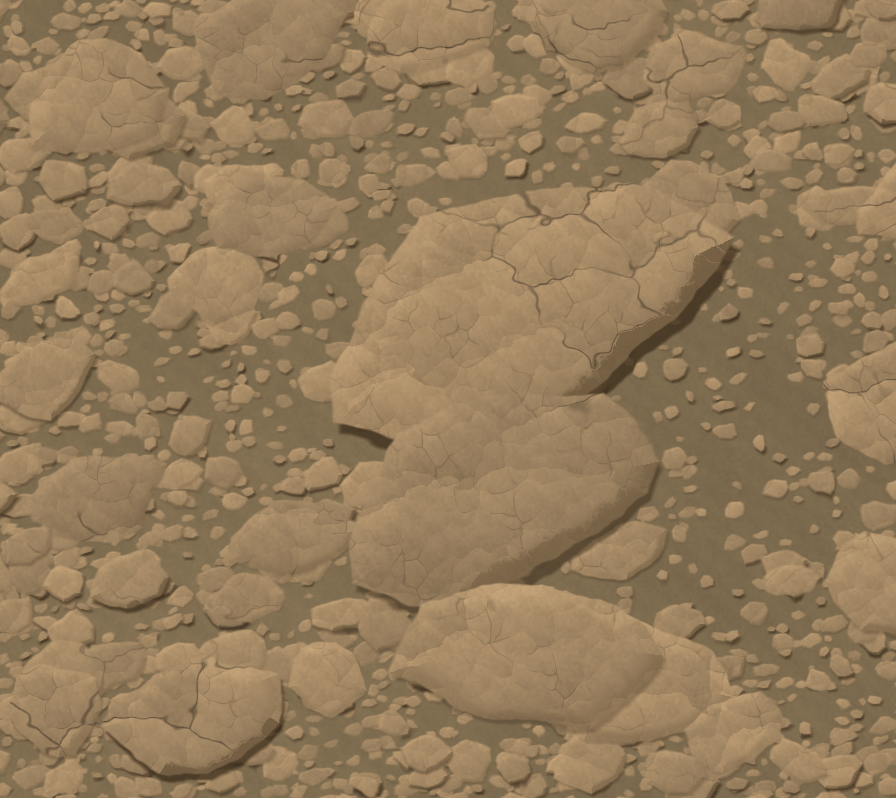
Give the GLSL for this texture, as a WebGL 1 fragment shader.

```glsl
precision highp float;
uniform vec2 u_resolution;

#define SAND vec3(0.495, 0.424, 0.312)
#define ROCK_DARK vec3(0.585, 0.488, 0.362)
#define ROCK_LIGHT vec3(0.685, 0.567, 0.417)
#define UNDERSIDE vec3(0.40, 0.325, 0.225)
#define SHADOW vec3(0.22, 0.165, 0.10)
#define LIGHT vec2(-0.40, 0.92)
#define ROCK_DENSITY 0.66
#define CRACK_SCALE 10.0
#define EDGE_SOFTNESS 0.0016
#define ROUNDNESS 0.28

vec2 hash2(vec2 p) {
  p = vec2(dot(p, vec2(127.1, 311.7)), dot(p, vec2(269.5, 183.3)));
  return fract(sin(p) * 4375.85);
}

mat2 rotation(float a) {
  return mat2(cos(a), -sin(a), sin(a), cos(a));
}

// Layered sines, each bent by the one before
vec2 waves(vec2 p) {
  vec2 sum = vec2(0.0);
  float amplitude = 1.0;
  for (int i = 0; i < 4; i++) {
    p = mat2(0.8, 0.6, -0.6, 0.8) * p * 1.9 + 1.3;
    sum += amplitude * sin(p.yx + 1.7 * sum);
    amplitude *= 0.5;
  }
  return sum;
}

// Cellular noise: offset from the nearest point, border gap, cell value
vec4 cells(vec2 p) {
  vec4 nearest = vec4(0.0);
  float first = 9.0, second = 9.0;
  for (int j = -1; j <= 1; j++) {
    for (int i = -1; i <= 1; i++) {
      vec2 cell = floor(p) + vec2(float(i), float(j));
      vec2 offset = p - cell - hash2(cell);
      float dist = length(offset);
      if (dist < first) {
        second = first;
        first = dist;
        nearest = vec4(offset, 0.0, hash2(cell + 7.3).x);
      } else {
        second = min(second, dist);
      }
    }
  }
  nearest.z = second - first;
  return nearest;
}

// Rounded polygon of random edges: x = distance, y = light on nearest edge
vec2 rockShape(vec2 p, vec2 extent, float tilt, vec2 seed) {
  vec2 q = rotation(tilt) * p / extent;
  float dist = -9.0, facing = 0.0;
  for (int k = 0; k < 7; k++) {
    vec2 h = hash2(seed + float(k) * 3.7);
    float angle = (float(k) + 0.75 * h.x) * 0.8976;
    vec2 normal = vec2(cos(angle), sin(angle));
    float d = dot(q, normal) - 0.68 - 0.36 * h.y;
    if (d > dist) {
      dist = d;
      facing = dot(normal, LIGHT);
    }
  }
  return vec2(mix(dist, length(q) - 0.95, ROUNDNESS), facing);
}

void drawRock(inout vec3 color, vec2 p, vec2 extent, vec2 seed, float height, float relief) {
  vec2 look = hash2(seed + 51.7);
  float tilt = (look.x - 0.35) * 0.8;
  float soft = EDGE_SOFTNESS / extent.y;

  // Cast shadow
  vec2 shadowOffset = vec2(0.035, -0.07) * extent.y + vec2(0.001, -0.002);
  float shade = rockShape(p - shadowOffset * (0.4 + height), extent, tilt, seed).x;
  color = mix(color, SHADOW, 0.85 * height * (1.0 - smoothstep(-2.0 * soft, 1.5 * soft, shade)));

  // Lit top, bevelled rim and dark underside
  vec2 shape = rockShape(p, extent, tilt, seed);
  vec3 stone = mix(ROCK_DARK, ROCK_LIGHT, 0.15 + 0.75 * look.y);
  stone *= 1.0 + relief + 0.04 * dot(p / extent, LIGHT);
  float rim = smoothstep(-0.28, -0.06, shape.x + 0.6 * relief);
  stone *= 1.0 + 0.07 * rim * shape.y;
  float under = smoothstep(-0.17, -0.09, shape.x + relief) * smoothstep(0.25, 0.9, -shape.y);
  stone = mix(stone, UNDERSIDE, 0.85 * under * height);
  color = mix(color, stone, 1.0 - smoothstep(-soft, soft, shape.x));
}

// One jittered rock per cell, upper rows first so lower rocks overlap them
void scatterRocks(inout vec3 color, vec2 p, float size, float relief) {
  vec2 home = floor(p / size);
  for (int j = 0; j < 3; j++) {
    for (int i = 0; i < 3; i++) {
      vec2 cell = home + vec2(float(i) - 1.0, 1.0 - float(j));
      vec2 seed = cell + size * 913.0;
      vec2 pick = hash2(seed + 11.3);
      vec2 centre = (cell + 0.2 + 0.6 * hash2(seed)) * size;
      float outskirts = smoothstep(0.15, 0.55, length((centre - vec2(0.70, 0.45)) * vec2(0.8, 1.0)));
      if (pick.x > ROCK_DENSITY * mix(0.35, 1.0, outskirts)) continue;
      vec2 form = hash2(seed + 29.1);
      float radius = size * mix(0.24, 0.50, pick.y);
      vec2 extent = radius * vec2(1.2, mix(0.65, 1.05, form.x));
      drawRock(color, p - centre, extent, seed, form.y * form.y, relief);
    }
  }
}

void main() {
  vec2 p = gl_FragCoord.xy / u_resolution.y;
  vec2 bend = waves(p * 25.0);
  vec2 drift = waves(p * 3.0);
  vec2 outline = p + 0.0032 * bend;

  // Fine grain, tilted plates and broken cracks
  float grain = 0.012 * waves(p * 120.0).x + 0.045 * (cells(p * 240.0).w - 0.5);
  vec4 plate = cells((p + 0.009 * bend) * CRACK_SCALE * vec2(0.8, 1.2));
  vec4 chip = cells((p + 0.006 * bend.yx) * CRACK_SCALE * 3.0);
  float crack = (1.0 - smoothstep(0.0, 0.05, plate.z)) * smoothstep(-0.2, 0.9, drift.x + 0.4 * bend.y);
  float chipCrack = (1.0 - smoothstep(0.0, 0.08, chip.z)) * smoothstep(0.2, 1.0, bend.x);
  float fineRelief = grain + 0.05 * dot(chip.xy, LIGHT) + 0.04 * (chip.w - 0.5);
  float relief = fineRelief + 0.08 * dot(plate.xy, LIGHT) + 0.06 * (plate.w - 0.5);
  relief -= 0.30 * crack + 0.12 * chipCrack;

  // Dusty sand
  vec3 color = SAND * (1.0 + 0.8 * grain + 0.022 * drift.y + 0.012 * bend.x);

  // Pebbles up to large stones
  float size = 0.019;
  for (int i = 0; i < 5; i++) {
    scatterRocks(color, outline, size, mix(fineRelief, relief, smoothstep(0.05, 0.18, size)));
    size *= 1.82;
  }

  // Central boulders, stepping down and shrinking
  for (int i = 0; i < 3; i++) {
    float f = float(i);
    vec2 centre = vec2(0.665 - 0.045 * mod(f, 2.0), 0.627 - 0.26 * f + 0.018 * f * f);
    vec2 extent = vec2(0.27 - 0.045 * f, 0.155 - 0.028 * f);
    drawRock(color, outline - centre, extent, vec2(4.0 + f, 9.0), 0.85 - 0.25 * f, relief);
  }
  gl_FragColor = vec4(color, 1.0);
}
```
